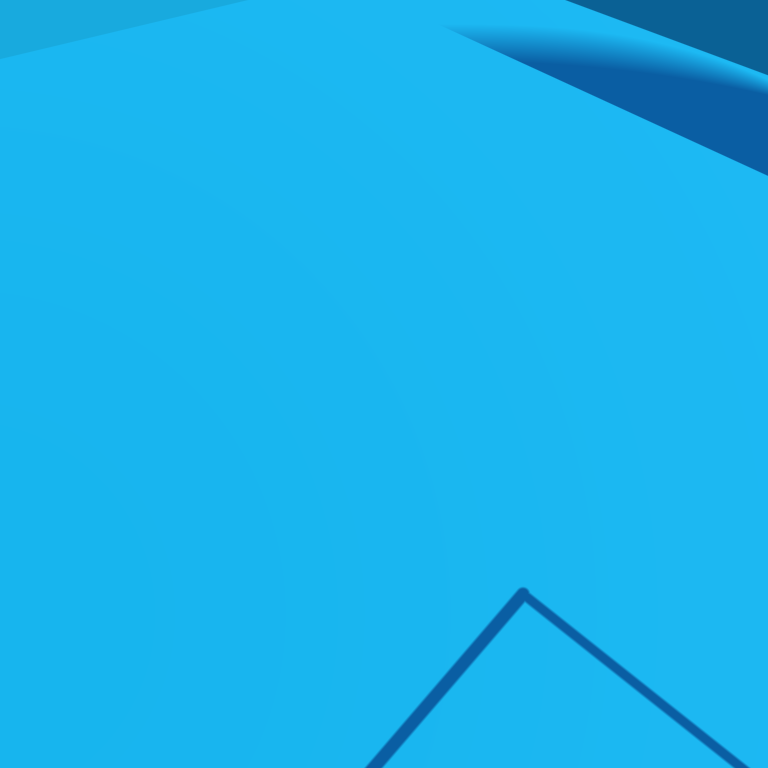
Give the GLSL for this background, as a Shadertoy shader.

```glsl
// A calm sky-blue field with a faint radial lift, two flat corner facets,
// a tapered dark blade with a soft curved top, and an angular line at the base.
// Built from half-planes, power curves and segment distances.

// Colours
const vec3 FIELD_INNER  = vec3(0.092, 0.710, 0.935);
const vec3 FIELD_OUTER  = vec3(0.112, 0.724, 0.952);
const vec3 FACET_LEFT   = vec3(0.095, 0.665, 0.870);
const vec3 FACET_RIGHT  = vec3(0.040, 0.380, 0.585);
const vec3 DEEP_BLUE    = vec3(0.040, 0.370, 0.640);

// Layout, in canvas units
const vec2 GLOW_CENTRE  = vec2(-0.05, 0.20);
const vec2 LEFT_FROM    = vec2(0.000, 0.923);
const vec2 LEFT_TO      = vec2(0.323, 1.000);
const vec2 RIGHT_FROM   = vec2(0.736, 1.000);
const vec2 RIGHT_TO     = vec2(1.000, 0.902);
const vec2 BLADE_TIP    = vec2(0.569, 0.969);
const vec2 BLADE_END    = vec2(1.000, 0.771);
const vec2 APEX         = vec2(0.681, 0.2265);
const vec2 LEFT_FOOT    = vec2(0.4435, -0.050);
const vec2 RIGHT_FOOT   = vec2(1.0290, -0.050);
const float LEFT_HALF_WIDTH  = 0.0084;
const float RIGHT_HALF_WIDTH = 0.0062;
const float LINE_BLUR   = 0.0022;

// Signed distance to the line a-b, positive on its left side
float sideOf(vec2 p, vec2 a, vec2 b) {
    vec2 d = normalize(b - a);
    return dot(p - a, vec2(-d.y, d.x));
}

float segmentDistance(vec2 p, vec2 a, vec2 b) {
    vec2 ab = b - a;
    float h = clamp(dot(p - a, ab) / dot(ab, ab), 0.0, 1.0);
    return length(p - a - ab * h);
}

float coverage(float signedDistance, float softness) {
    return smoothstep(-softness, softness, signedDistance);
}

// Sharp lower edge; the upper edge fades between two falling curves
float bladeMask(vec2 p, float softness) {
    float t = clamp((p.x - BLADE_TIP.x) / (BLADE_END.x - BLADE_TIP.x), 0.0, 1.0);
    float fadeTop = BLADE_TIP.y - 0.073 * pow(t, 2.7);
    float fadeBottom = 0.921 - 0.045 * pow(t, 2.2);
    float fade = clamp((fadeTop - p.y) / (fadeTop - fadeBottom), 0.0, 1.0);
    return fade * coverage(sideOf(p, BLADE_TIP, BLADE_END), softness);
}

void mainImage(out vec4 fragColor, in vec2 fragCoord) {
    vec2 uv = fragCoord / iResolution.xy;
    float softness = 0.75 / iResolution.y;

    // Field
    float lift = smoothstep(0.2, 1.2, distance(uv, GLOW_CENTRE));
    vec3 colour = mix(FIELD_INNER, FIELD_OUTER, lift);

    // Blade and corner facets
    colour = mix(colour, DEEP_BLUE, bladeMask(uv, softness));
    colour = mix(colour, FACET_LEFT, coverage(sideOf(uv, LEFT_FROM, LEFT_TO), softness));
    colour = mix(colour, FACET_RIGHT, coverage(sideOf(uv, RIGHT_FROM, RIGHT_TO), softness));

    // Angular line with a heavier left arm
    float leftArm = LEFT_HALF_WIDTH - segmentDistance(uv, APEX, LEFT_FOOT);
    float rightArm = RIGHT_HALF_WIDTH - segmentDistance(uv, APEX, RIGHT_FOOT);
    float line = coverage(max(leftArm, rightArm), max(LINE_BLUR, softness));
    colour = mix(colour, DEEP_BLUE, line);

    fragColor = vec4(colour, 1.0);
}
```
